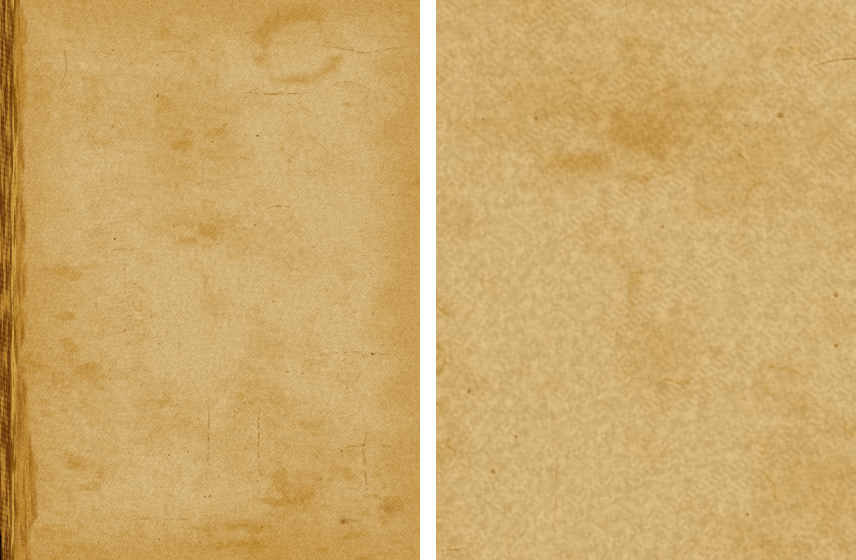
Left: the whole. Right: its middle third, enlarged.
Give the GLSL for this texture, as a WebGL 1 fragment shader.

```glsl
precision highp float;

uniform vec2 u_resolution;

const vec3 PALE = vec3(0.822, 0.695, 0.460);
const vec3 PAPER = vec3(0.798, 0.650, 0.390);
const vec3 TAN = vec3(0.77, 0.592, 0.29);
const vec3 OCHRE = vec3(0.73, 0.53, 0.19);
const vec3 BROWN = vec3(0.61, 0.38, 0.09);
const vec3 UMBER = vec3(0.42, 0.22, 0.05);

float hash(vec2 p) {
  return fract(sin(dot(p, vec2(127.1, 311.7))) * 43758.5453);
}

float noise(vec2 p) {
  vec2 i = floor(p), f = fract(p);
  f = f * f * (3.0 - 2.0 * f);
  return mix(mix(hash(i), hash(i + vec2(1.0, 0.0)), f.x),
             mix(hash(i + vec2(0.0, 1.0)), hash(i + vec2(1.0)), f.x), f.y);
}

float fbm(vec2 p) {
  float sum = 0.0, amp = 0.5;
  for (int i = 0; i < 5; i++) {
    sum += amp * noise(p);
    p = mat2(1.6, 1.2, -1.2, 1.6) * p + 7.3;
    amp *= 0.5;
  }
  return sum / 0.97;
}

// Ragged blot that breaks up inside a soft ellipse
float blot(vec2 p, vec2 mid, vec2 size, float rough) {
  float r = length((p - mid) / size);
  return (1.0 - smoothstep(0.2, 1.2, r)) * smoothstep(0.38, 0.62, rough);
}

// Faint, broken, bowed hairline running along x
float scratch(vec2 p, vec2 mid, float reach, float bow, float seed, float px) {
  float t = (p.x - mid.x) / reach;
  float wobble = (noise(vec2(p.x * 40.0, seed)) - 0.5) * 0.006;
  float d = abs(p.y - mid.y - bow * t * t - wobble);
  float broken = smoothstep(0.2, 0.8, noise(vec2(p.x * 190.0, seed + 5.0)));
  float ends = 1.0 - smoothstep(0.4, 1.0, abs(t));
  return (1.0 - smoothstep(0.0002, 0.0004 + px, d)) * broken * ends;
}

float scratches(vec2 p, float px) {
  float sum = 0.0;
  for (int i = 0; i < 34; i++) {
    float k = float(i);
    vec2 mid = vec2(0.06 + 0.68 * hash(vec2(k, 1.0)), hash(vec2(k, 2.0)));
    float reach = mix(0.012, 0.11, hash(vec2(k, 3.0)));
    float bow = (hash(vec2(k, 4.0)) - 0.5) * 0.04;
    bool upright = mod(k, 2.0) < 0.5;
    vec2 q = upright ? p.yx : p;
    vec2 m = upright ? mid.yx : mid;
    sum += scratch(q, m, reach, bow, k * 9.7, px) * mix(0.2, 0.75, pow(hash(vec2(k, 5.0)), 2.0));
  }
  return min(sum, 1.0);
}

float specks(vec2 p, float cells, float share, float px) {
  vec2 id = floor(p * cells);
  vec2 jitter = 0.2 + 0.6 * vec2(hash(id + 3.1), hash(id + 8.7));
  vec2 q = (p - (id + jitter) / cells) * vec2(1.0, 0.6 + 0.8 * hash(id + 1.9));
  float radius = mix(0.0005, 0.0018, pow(hash(id + 5.5), 3.0));
  return step(1.0 - share, hash(id)) * (1.0 - smoothstep(radius - px * 0.5, radius + px, length(q)));
}

vec3 paper(vec2 p, float px) {
  float broad = fbm(p * vec2(3.5, 4.5) + 2.0);
  float mottle = fbm(p * vec2(13.0, 17.0) + 20.0);
  float rough = fbm(p * vec2(24.0, 46.0) + 40.0);
  float fine = fbm(p * vec2(60.0, 85.0) + 80.0);
  float tone = 0.43 + (broad - 0.5) * 1.3 + (mottle - 0.5) * 0.9 + (fine - 0.5) * 0.6;
  vec3 col = mix(PALE, PAPER, smoothstep(0.05, 0.6, tone));
  col = mix(col, TAN, smoothstep(0.5, 0.95, tone));

  // Warm borders and scattered foxing
  float border = min(min(p.y, 1.0 - p.y), min(0.75 - p.x, p.x - 0.03));
  col = mix(col, TAN, 0.7 * (1.0 - smoothstep(0.0, 0.1, border + (mottle - 0.5) * 0.16)));
  col = mix(col, OCHRE, 0.6 * smoothstep(0.56, 0.76, rough) * smoothstep(0.38, 0.65, broad));

  // Thin cracks along noise contours, only in patches
  float crack = 1.0 - smoothstep(0.0, 0.018, abs(mottle - 0.56));
  col = mix(col, OCHRE, 0.4 * crack * smoothstep(0.52, 0.64, fine));

  // Tide ring near the top, blots near the foot and in the middle
  float ring = abs(length((p - vec2(0.535, 0.915)) * vec2(1.0, 1.15)) - 0.062 + (mottle - 0.5) * 0.05);
  col = mix(col, OCHRE, 0.6 * (1.0 - smoothstep(0.0, 0.025, ring)) * smoothstep(0.25, 0.6, rough));
  col = mix(col, OCHRE, 0.95 * blot(p, vec2(0.44, 0.04), vec2(0.12, 0.035), rough));
  float smear = 0.07 + 0.25 * (p.x - 0.61);
  col = mix(col, BROWN, 0.9 * blot(p, vec2(0.61, smear), vec2(0.11, 0.016), rough));
  col = mix(col, OCHRE, 0.65 * blot(p, vec2(0.34, 0.58), vec2(0.06, 0.022), rough));

  col = mix(col, BROWN, 0.85 * scratches(p, px));
  col = mix(col, BROWN, 0.5 * specks(p, 38.0, 0.1, px));
  return mix(col, UMBER, 0.75 * specks(p + 0.37, 13.0, 0.08, px));
}

// Worn binding: stained hinge, yellowed fold, frayed cloth
vec3 binding(vec3 col, vec2 p) {
  float streak = fbm(vec2(p.x * 260.0, p.y * 22.0));
  float fray = fbm(vec2(p.x * 30.0, p.y * 24.0) + 60.0);
  float lower = 1.0 - smoothstep(0.45, 0.6, p.y);
  float hinge = 0.046 + 0.03 * lower * (noise(vec2(p.y * 11.0, 4.0)) - 0.2) + (fray - 0.5) * 0.03;
  vec3 stain = mix(OCHRE, BROWN, smoothstep(0.35, 0.75, streak));
  col = mix(col, stain, 0.8 * (1.0 - smoothstep(hinge - 0.006, hinge + 0.003, p.x)));
  vec3 fold = mix(vec3(0.54, 0.34, 0.06), vec3(0.80, 0.63, 0.27), smoothstep(0.28, 0.7, streak));
  col = mix(col, fold, 1.0 - smoothstep(0.027, 0.034, p.x + (fray - 0.5) * 0.012));

  float clothEdge = 0.02 + (noise(vec2(p.y * 14.0, 9.0)) - 0.5) * 0.006;
  float weave = 0.5 + 0.5 * sin(p.y * 620.0 + p.x * 300.0);
  float thread = 0.1 + 1.1 * smoothstep(0.25, 0.8, streak) - 0.4 * weave * fray;
  vec3 cloth = mix(UMBER, OCHRE, clamp(thread, 0.0, 1.0));
  col = mix(col, cloth, 1.0 - smoothstep(clothEdge - 0.002, clothEdge + 0.002, p.x));
  col = mix(col, UMBER, 0.6 * (1.0 - smoothstep(0.0005, 0.0025, abs(p.x - clothEdge))));
  float corner = (1.0 - smoothstep(0.001, 0.004, p.x)) * (1.0 - smoothstep(0.04, 0.06, p.y));
  return mix(col, vec3(0.08, 0.04, 0.02), corner);
}

void main() {
  float px = 1.0 / u_resolution.y;
  vec2 p = gl_FragCoord.xy * px;
  p.x *= 0.75 * u_resolution.y / u_resolution.x;
  vec3 col = binding(paper(p, px), p);

  // Fine felt grain, turned off the axes
  vec2 felt = mat2(0.8, 0.6, -0.6, 0.8) * p;
  float grain = noise(felt * 560.0) + 0.45 * noise(felt * 270.0 + 9.0) - 0.725;
  col += grain * vec3(0.086, 0.09, 0.1);
  gl_FragColor = vec4(clamp(col, 0.0, 1.0), 1.0);
}
```
